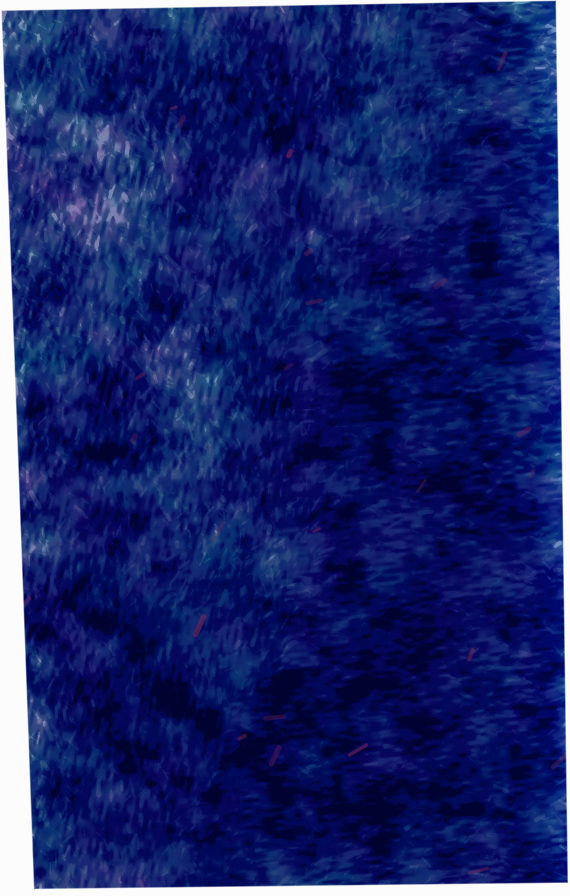
This texture is drawn by a Shadertoy shader. Its source:

```glsl
// A worn deep-blue pigment panel, slightly skewed on a white ground.
// Soft glow zones and layered noise set a tone that indexes a blue ramp;
// scattered short flecks, dark pits and rare red specks roughen the surface.

const vec3 PAPER    = vec3(0.99);
const vec3 NAVY     = vec3(0.00, 0.01, 0.19);
const vec3 DEEP     = vec3(0.01, 0.03, 0.36);
const vec3 COBALT   = vec3(0.07, 0.16, 0.45);
const vec3 SLATE    = vec3(0.18, 0.27, 0.50);
const vec3 LAVENDER = vec3(0.47, 0.51, 0.69);
const vec3 ROSE     = vec3(0.50, 0.16, 0.34);

float hash(vec2 p) {
    vec3 q = fract(p.xyx * 0.1031);
    q += dot(q, q.yzx + 33.33);
    return fract((q.x + q.y) * q.z);
}

float noise(vec2 p) {
    vec2 i = floor(p), f = fract(p);
    f = f * f * (3.0 - 2.0 * f);
    return mix(mix(hash(i), hash(i + vec2(1, 0)), f.x),
               mix(hash(i + vec2(0, 1)), hash(i + vec2(1, 1)), f.x), f.y);
}

float fbm(vec2 p) {
    float sum = 0.0, amp = 0.53;
    for (int i = 0; i < 4; i++) {
        sum += amp * noise(p);
        p = mat2(1.6, 1.2, -1.2, 1.6) * p + 7.3;
        amp *= 0.5;
    }
    return sum;
}

mat2 rotation(float a) {
    return mat2(cos(a), sin(a), -sin(a), cos(a));
}

float segmentDistance(vec2 p, vec2 a, vec2 b) {
    vec2 d = b - a;
    return length(p - a - d * clamp(dot(p - a, d) / dot(d, d), 0.0, 1.0));
}

// Signed distance to the line a-b, positive on its left side
float sideDistance(vec2 p, vec2 a, vec2 b) {
    vec2 d = normalize(b - a);
    return d.x * (p.y - a.y) - d.y * (p.x - a.x);
}

float softSpot(float dist, float radius) {
    return exp(-dist * dist / (radius * radius));
}

// Short strokes, one per cell at most, turned around a common angle
float flecks(vec2 p, float cell, float angle, float density, float seed, float blur) {
    vec2 g = p / cell, id = floor(g);
    float best = 0.0;
    for (int y = -1; y <= 1; y++)
    for (int x = -1; x <= 1; x++) {
        vec2 c = id + vec2(x, y), key = c + seed;
        if (hash(key + 3.7) > density) continue;
        vec2 center = c + vec2(hash(key + 11.1), hash(key + 23.9));
        float turn = angle + 1.3 * (hash(key + 41.3) - 0.5);
        vec2 halfDir = vec2(cos(turn), sin(turn)) * mix(0.12, 0.50, hash(key + 57.1));
        float d = segmentDistance(g, center - halfDir, center + halfDir) * cell;
        float width = cell * mix(0.05, 0.14, hash(key + 71.7));
        float ink = 1.0 - smoothstep(width - blur, width + blur, d);
        best = max(best, ink * mix(0.35, 1.0, hash(key + 89.3)));
    }
    return best;
}

vec3 blueRamp(float t) {
    vec3 c = mix(NAVY, DEEP, smoothstep(0.0, 0.24, t));
    c = mix(c, COBALT, smoothstep(0.26, 0.55, t));
    c = mix(c, SLATE, smoothstep(0.55, 0.80, t));
    return mix(c, LAVENDER, smoothstep(0.82, 1.15, t));
}

void mainImage(out vec4 fragColor, in vec2 fragCoord) {
    vec2 p = fragCoord / iResolution.y;
    float w = iResolution.x / iResolution.y;
    float pixel = 1.0 / iResolution.y;

    // Skewed panel outline
    vec2 bl = vec2(0.060 * w, 0.008), br = vec2(0.996 * w, 0.015);
    vec2 tr = vec2(0.975 * w, 0.999), tl = vec2(0.003 * w, 0.988);
    float left = sideDistance(p, tl, bl), right = sideDistance(p, br, tr);
    float top = sideDistance(p, tr, tl), bottom = sideDistance(p, bl, br);
    float inside = min(min(left, right), min(top, bottom));

    // Pale borders and rubbed patches
    vec2 q = p + 0.09 * (vec2(fbm(p * 9.0), fbm(p * 9.0 + 40.0)) - 0.5);
    float patches = 0.30 * softSpot(segmentDistance(q, vec2(0.21 * w, 0.80), vec2(0.42 * w, 0.40)), 0.10)
                  + 0.16 * softSpot(segmentDistance(q, vec2(0.70 * w, 0.87), vec2(0.64 * w, 0.72)), 0.07);
    float glow = patches + 0.38 * exp(-max(left, 0.0) / 0.065)
               + 0.38 * exp(-max(right, 0.0) / 0.032)
               + 0.22 * exp(-max(top, 0.0) / 0.065)
               + 0.20 * exp(-max(bottom, 0.0) / 0.030)
               + 0.08 * smoothstep(0.45, 0.95, p.y);

    // Grain runs upright on the left, level towards the lower right
    float level = smoothstep(0.30, 0.75, p.x / w - 0.35 * (p.y - 0.5) + 0.6 * (fbm(p * 7.0 + 90.0) - 0.5));
    float upright = noise(rotation(0.2) * p * vec2(230.0, 90.0));
    float flat_ = noise(rotation(-0.1) * p * vec2(85.0, 230.0) + 17.0);
    float grain = mix(upright, flat_, level) - 0.5;
    float mottle = fbm(p * 26.0 + 5.0) - 0.5;
    float pits = smoothstep(0.66, 0.88, noise(q * vec2(24.0, 46.0) + 60.0));

    // Light flecks in three sizes
    float angle = mix(1.75, 0.15, level);
    float blur = max(0.0009, 0.7 * pixel);
    float strokes = flecks(p, 0.020, angle, 0.50, 0.0, blur)
                  + 0.8 * flecks(p, 0.014, angle - 0.4, 0.55, 130.0, blur)
                  + 0.6 * flecks(p, 0.010, angle + 0.5, 0.55, 270.0, blur);

    float tone = 0.20 + glow + (0.80 + 0.8 * glow) * mottle + (0.40 + 0.35 * glow) * grain;
    tone += strokes * (0.15 + 0.40 * glow) - 0.22 * pits * (1.0 - glow);
    vec3 color = blueRamp(tone);

    // Teal to violet drift, bluer right border, rare red specks
    float drift = fbm(p * 20.0 + 150.0) - 0.5 + 0.25 * (noise(p * 110.0) - 0.5);
    color += drift * clamp(tone, 0.0, 1.0) * vec3(0.22, -0.16, 0.02);
    color += vec3(-0.03, 0.01, 0.09) * exp(-max(right, 0.0) / 0.03);
    color = mix(color, ROSE, 0.6 * flecks(p, 0.022, 0.6, 0.025, 410.0, blur));

    color = mix(PAPER, color, smoothstep(-pixel, pixel, inside));
    fragColor = vec4(clamp(color, 0.0, 1.0), 1.0);
}
```
